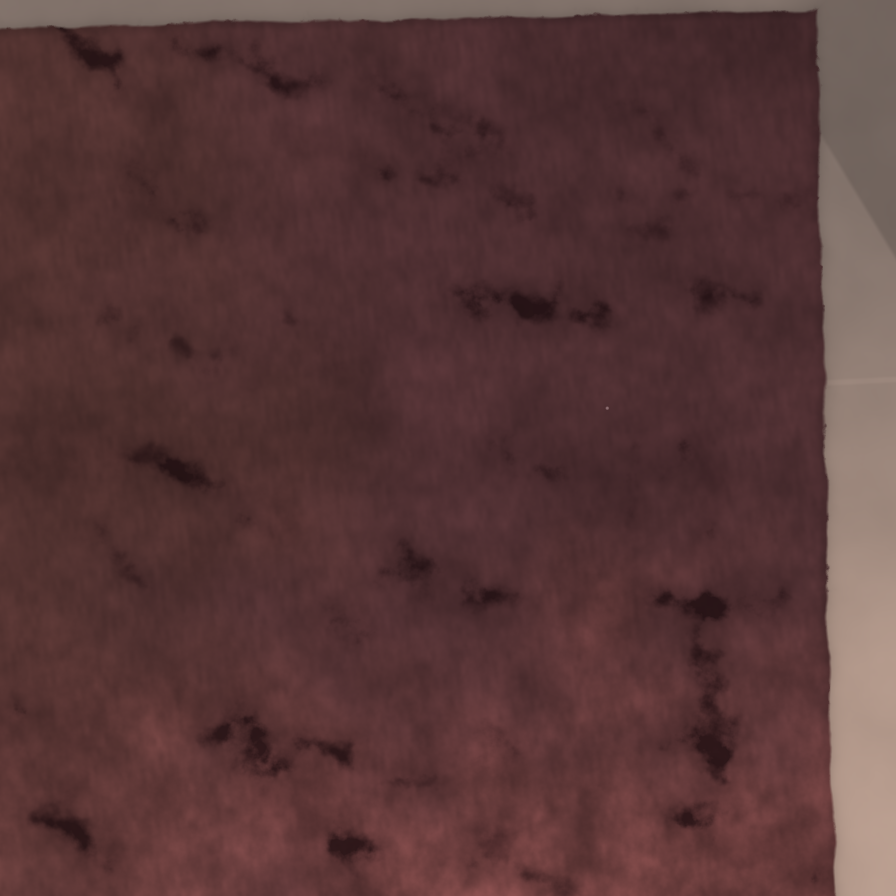
Give the GLSL for this texture, as a three.js fragment shader.

```glsl
// Corner of a worn, dark plum rug lying on a pale floor, lit from below right.
// Layered value noise gives pile and cloudy wear; a loop scatters ragged, mostly
// diagonal stains, and a noisy distance to two straight sides cuts the corner.
varying vec2 vUv;

float hash(vec2 p) {
  vec3 q = fract(vec3(p.xyx) * 0.1031);
  q += dot(q, q.yzx + 33.33);
  return fract((q.x + q.y) * q.z);
}

float noise(vec2 p) {
  vec2 cell = floor(p);
  vec2 f = fract(p);
  f = f * f * (3.0 - 2.0 * f);
  float low = mix(hash(cell), hash(cell + vec2(1.0, 0.0)), f.x);
  float high = mix(hash(cell + vec2(0.0, 1.0)), hash(cell + 1.0), f.x);
  return mix(low, high, f.y);
}

float fbm(vec2 p) {
  float sum = 0.0;
  float weight = 0.5;
  for (int i = 0; i < 5; i++) {
    sum += weight * noise(p);
    p = mat2(0.8, 0.6, -0.6, 0.8) * p * 2.03 + 17.0;
    weight *= 0.5;
  }
  return sum;
}

float segmentDistance(vec2 p, vec2 a, vec2 b) {
  vec2 ab = b - a;
  float t = clamp(dot(p - a, ab) / dot(ab, ab), 0.0, 1.0);
  return length(p - a - ab * t);
}

// Faint wide halo plus a dark core broken up by the patches noise
float stain(vec2 p, vec2 a, vec2 b, float width, float patches) {
  float d = segmentDistance(p, a, b) / width;
  float halo = 1.0 - smoothstep(0.0, 2.8, d);
  float core = 1.0 - smoothstep(0.0, 1.5, d);
  return 0.45 * halo * patches + 1.1 * core * smoothstep(0.5, 0.78, patches);
}

// Stains: one jittered stroke per cell of a 4 by 7 grid, falling to the right
float scatteredStains(vec2 p) {
  vec2 warp = vec2(fbm(p * 22.0), fbm(p * 22.0 + 40.0)) - 0.48;
  vec2 q = p + warp * 0.07;
  float patches = fbm(p * 34.0 + 9.0) * 0.75 + noise(p * 19.0) * 0.3;
  float sum = 0.0;
  for (int i = 0; i < 28; i++) {
    float k = float(i);
    vec2 cell = vec2(mod(k, 4.0), floor(k / 4.0));
    vec2 jitter = vec2(hash(cell + 3.1), hash(cell + 8.7));
    vec2 center = (cell + 0.1 + 0.8 * jitter) * vec2(0.228, 0.14);
    float angle = mix(-0.75, 0.05, hash(cell + 21.3));
    float halfLength = mix(0.02, 0.1, hash(cell + 35.9));
    float width = mix(0.012, 0.021, hash(cell + 47.2));
    float strength = mix(0.4, 1.0, hash(cell + 59.4));
    vec2 reach = halfLength * vec2(cos(angle), sin(angle));
    sum += strength * stain(q, center - reach, center + reach, width, patches);
  }
  // Worn line of the border along the right side
  sum += 0.7 * stain(q, vec2(0.8, 0.1), vec2(0.785, 0.48), 0.014, patches);
  return min(sum, 1.0);
}

vec3 floorColor(vec2 p) {
  vec3 grey = vec3(0.505, 0.445, 0.415);
  vec3 warm = vec3(0.71, 0.605, 0.55);
  vec3 color = mix(warm, grey, smoothstep(0.1, 0.9, p.y));
  float fold = p.y - 0.86 + 1.65 * (p.x - 0.91);
  float inShade = smoothstep(-0.006, 0.006, fold) * smoothstep(0.85, 0.95, p.x);
  color *= 1.0 - 0.13 * inShade;
  float seam = abs(p.y - 0.574 - 0.05 * (p.x - 0.95));
  color *= 1.0 + 0.05 * (1.0 - smoothstep(0.001, 0.005, seam));
  return color * (0.95 + 0.1 * fbm(p * 12.0));
}

vec3 rugColor(vec2 p) {
  vec3 plum = vec3(0.292, 0.175, 0.185);
  vec3 brown = vec3(0.3, 0.184, 0.175);
  vec3 rose = vec3(0.41, 0.235, 0.232);
  vec3 stainColor = vec3(0.105, 0.045, 0.055);
  float cloud = fbm(p * 6.0 + 2.0) - 0.48;
  float light = 1.0 - smoothstep(0.02, 0.47, p.y + 0.55 * cloud);
  light *= mix(0.5, 1.0, smoothstep(0.0, 0.5, p.x));
  vec3 color = mix(brown, plum, smoothstep(0.05, 0.6, p.x + 0.5 * cloud));
  color = mix(color, rose, light);
  // Darker far corner
  color *= 1.0 - 0.12 * smoothstep(0.75, 1.0, p.y) * smoothstep(0.4, 0.9, p.x);
  // Cloudy wear, stronger near the light
  float wear = fbm(p * 17.0 + 5.0) - 0.48;
  float mottle = fbm(p * 55.0 + 13.0) - 0.48;
  color *= 1.04 + 0.25 * cloud + mix(0.28, 0.65, light) * wear;
  color *= 1.0 + mix(0.16, 0.34, light) * mottle;
  // Fine pile combed almost upright
  vec2 combed = vec2(p.x + 0.1 * p.y, p.y);
  color *= 1.0 + 0.08 * (noise(combed * vec2(190.0, 75.0)) - 0.5);
  color *= 1.0 + 0.04 * (noise(combed * vec2(90.0, 28.0)) - 0.5);
  color = mix(color, stainColor, 0.76 * scatteredStains(p));
  // Rare pale specks of lint
  vec2 grid = p * 45.0;
  float speck = 1.0 - smoothstep(0.03, 0.12, length(fract(grid) - 0.5));
  speck *= step(0.998, hash(floor(grid) + 71.0));
  return color + 0.25 * speck;
}

void main() {
  vec2 p = vUv;
  // Ragged sides: slow waver plus fine frayed threads
  float waver = 0.013 * (fbm(p * 16.0) - 0.48);
  float fray = 0.004 * smoothstep(0.55, 1.0, fbm(p * 90.0));
  float rightSide = p.x - (0.931 - 0.021 * p.y);
  float topSide = p.y - (0.969 + 0.02 * p.x);
  float edge = max(rightSide, topSide) + waver - fray;
  float rug = 1.0 - smoothstep(-0.0022, 0.0022, edge);
  float contactShadow = exp(-max(edge, 0.0) * 160.0);
  vec3 ground = floorColor(p) * (1.0 - 0.12 * contactShadow);
  vec3 pile = rugColor(p) * (1.0 - 0.12 * smoothstep(-0.012, 0.0, edge));
  gl_FragColor = vec4(mix(ground, pile, rug), 1.0);
}
```
